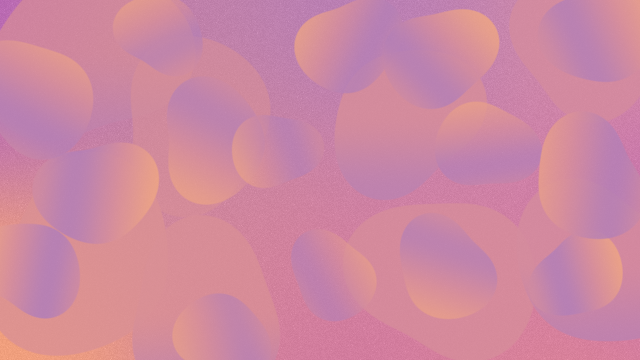
A Shadertoy shader for this background:

```glsl
// Translucent rounded blobs floating over a soft violet, pink and orange backdrop.
// The backdrop blends pools of colour; the blobs are wavy polar shapes on two
// jittered grids, large and faint below, small with a sunset gradient above.

const float TAU = 6.28318;
const vec3 VIOLET = vec3(0.71, 0.50, 0.71);
const vec3 ROSE = vec3(0.84, 0.555, 0.61);
const vec3 ORANGE = vec3(0.93, 0.645, 0.52);

vec4 hash4(vec2 p) {
    vec4 q = fract(p.xyxy * vec4(0.1031, 0.1030, 0.0973, 0.1099));
    q += dot(q, q.wzxy + 33.33);
    return fract((q.xxyz + q.yzzw) * q.zywx);
}

// Adds one colour pool, with its weight kept in alpha
void addPool(inout vec4 sum, vec2 p, vec2 centre, vec3 colour) {
    vec2 d = p - centre;
    sum += vec4(colour, 1.0) * exp(-7.0 * dot(d, d));
}

vec3 backdrop(vec2 p, float aspect) {
    vec4 sum = vec4(ROSE, 1.0) * 0.03;
    addPool(sum, p, vec2(-0.05, 0.95), vec3(0.72, 0.39, 0.71));
    addPool(sum, p, vec2(0.0, 0.05), vec3(0.95, 0.63, 0.48));
    addPool(sum, p, vec2(0.35 * aspect, 0.35), vec3(0.83, 0.53, 0.60));
    addPool(sum, p, vec2(0.25 * aspect, 0.8), vec3(0.75, 0.51, 0.66));
    addPool(sum, p, vec2(0.62 * aspect, 0.92), vec3(0.71, 0.49, 0.72));
    addPool(sum, p, vec2(0.55 * aspect, 0.05), vec3(0.82, 0.47, 0.62));
    addPool(sum, p, vec2(0.72 * aspect, 0.45), vec3(0.82, 0.51, 0.64));
    addPool(sum, p, vec2(0.95 * aspect, 0.9), vec3(0.84, 0.56, 0.64));
    addPool(sum, p, vec2(1.05 * aspect, 0.4), vec3(0.76, 0.42, 0.70));
    addPool(sum, p, vec2(0.9 * aspect, 0.0), vec3(0.87, 0.52, 0.58));
    return sum.rgb / sum.a;
}

// Fine grain with a few brighter specks
float grain(vec2 p) {
    vec4 rnd = hash4(floor(p * 400.0));
    return 0.035 * (rnd.x - 0.5) + 0.035 * step(0.985, rnd.y);
}

// Signed distance to a circle whose radius sways with the angle
float blobDistance(vec2 q, float radius, vec4 rnd) {
    float angle = atan(q.y, q.x);
    float sway = 0.14 * cos(2.0 * angle + TAU * rnd.x)
               + 0.075 * cos(3.0 * angle + TAU * rnd.y);
    return length(q) - radius * (1.0 + sway);
}

float coverage(float dist) {
    float pixel = 1.0 / iResolution.y;
    return 1.0 - smoothstep(-pixel, pixel, dist);
}

void mainImage(out vec4 fragColor, in vec2 fragCoord) {
    vec2 p = fragCoord / iResolution.y;
    float aspect = iResolution.x / iResolution.y;
    vec3 colour = backdrop(p, aspect) + grain(p);

    // Large faint blobs, some sinking to violet at the foot
    for (int i = 0; i < 8; i++) {
        vec2 cell = vec2(i % 4, i / 4);
        vec4 place = hash4(cell + 17.0);
        vec4 form = hash4(cell + 53.0);
        vec2 centre = (cell + 0.2 + 0.6 * place.xy) * vec2(aspect / 4.0, 0.5);
        vec2 q = p - centre;
        float radius = mix(0.18, 0.28, place.z);
        vec3 top = mix(vec3(0.86, 0.57, 0.57), vec3(0.83, 0.545, 0.62), centre.x / aspect);
        float sink = smoothstep(0.1, -1.0, q.y / radius) * step(0.6, form.z);
        vec3 fill = mix(top, VIOLET, 0.8 * sink);
        colour = mix(colour, fill, coverage(blobDistance(q, radius, form)) * mix(0.5, 0.85, place.w));
    }

    // Small blobs running from orange through violet to rose
    for (int i = 0; i < 15; i++) {
        vec2 cell = vec2(i % 5, i / 5);
        vec4 place = hash4(cell + 91.0);
        vec4 form = hash4(cell + 137.0);
        vec2 centre = (cell + 0.1 + 0.8 * place.xy) * vec2(aspect / 5.0, 1.0 / 3.0);
        vec2 q = p - centre;
        float radius = mix(0.11, 0.17, place.z);
        float heading = TAU * form.z;
        float along = 0.5 + 0.5 * dot(q, vec2(cos(heading), sin(heading))) / radius;
        vec3 fill = mix(ORANGE, ROSE, smoothstep(-0.1, 0.4, along));
        fill = mix(fill, VIOLET, smoothstep(0.25, 0.72, along));
        fill = mix(fill, ROSE, 0.8 * smoothstep(0.72, 1.1, along));
        colour = mix(colour, fill, coverage(blobDistance(q, radius, form)) * mix(0.55, 0.95, place.w));
    }

    fragColor = vec4(colour + 0.2 * grain(p + 7.0), 1.0);
}
```
